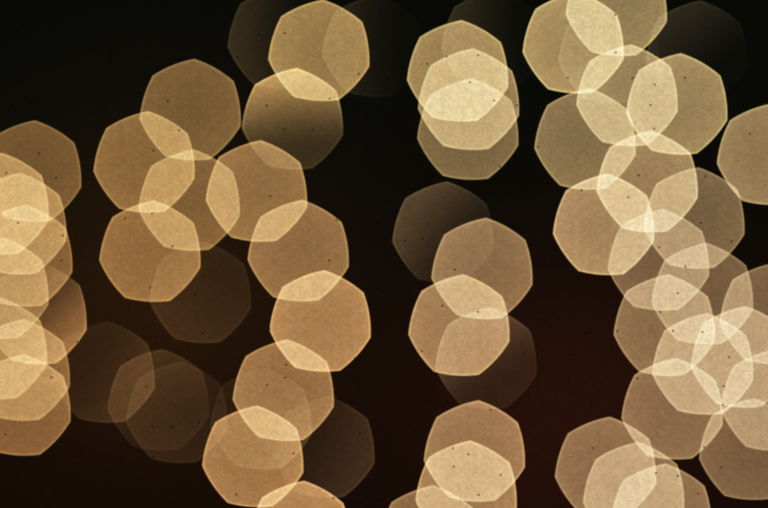
Give the GLSL for this background, as a Shadertoy shader.

```glsl
// Out-of-focus fairy lights: seven-sided translucent discs hang in swaying strings
// over a dark warm backdrop. Each string is a loop along a line; overlapping discs
// are screen-blended, then fine lens grain and dust are laid over them.

float hash(vec2 p) {
    return fract(sin(dot(p, vec2(127.1, 311.7))) * 43758.5453);
}

float valueNoise(vec2 p) {
    vec2 cell = floor(p), f = fract(p);
    f = f * f * (3.0 - 2.0 * f);
    return mix(mix(hash(cell), hash(cell + vec2(1, 0)), f.x),
               mix(hash(cell + vec2(0, 1)), hash(cell + vec2(1, 1)), f.x), f.y);
}

// Signed distance to a heptagon with bulging sides
float irisDistance(vec2 q) {
    float sector = 6.28319 / 7.0;
    float angle = atan(q.x, q.y + 1e-6) + 0.38;
    float flatSide = cos(floor(0.5 + angle / sector) * sector - angle) * length(q);
    return mix(flatSide, length(q), 0.45) - 0.098;
}

// Light of one disc: body, bright thin rim and sometimes a shaded side
vec3 discLight(vec2 p, vec2 center, float level, float shade, float seed) {
    vec2 q = p - center;
    float d = irisDistance(q);
    float body = smoothstep(0.002, -0.003, d);
    float rim = smoothstep(0.005, 0.0, abs(d + 0.003));
    float turn = 6.28319 * seed;
    float across = dot(q, vec2(cos(turn), sin(turn))) / 0.1;
    float lit = mix(1.0, smoothstep(-0.7, 1.0, across), shade);
    float falloff = 0.93 + 12.0 * dot(q, q);
    vec3 tint = mix(vec3(0.65, 0.45, 0.26), vec3(0.66, 0.52, 0.36),
                    smoothstep(0.1, 1.3, center.x));
    tint += vec3(0.0, 0.03, 0.0) * smoothstep(0.4, 0.9, center.y);
    return tint * level * lit * body * (falloff + rim * vec3(0.16, 0.22, 0.18));
}

// Screen-blends a string of discs between two ends, swaying sideways
void addString(inout vec3 col, vec2 p, vec4 ends, int count, float sway,
               float turns, float level, float shade) {
    for (int i = 0; i < count; i++) {
        float t = float(i) / float(count - 1);
        vec2 id = ends.xy * 7.0 + float(i) * 1.37;
        vec2 center = mix(ends.xy, ends.zw, t);
        center.x += sway * cos(turns * t);
        center += 0.022 * (vec2(hash(id), hash(id + 3.1)) - 0.5);
        float strength = level * mix(0.82, 1.1, hash(id + 5.7));
        float side = max(shade, 0.75 * step(0.88, hash(id + 9.2)));
        vec3 light = discLight(p, center, strength, side, hash(id + 8.3));
        col = 1.0 - (1.0 - col) * (1.0 - min(light, 1.0));
    }
}

void mainImage(out vec4 fragColor, in vec2 fragCoord) {
    vec2 p = fragCoord / iResolution.y;
    p.x *= 1.515 * iResolution.y / iResolution.x;

    // Dark backdrop: green-black above, brown glows below
    vec3 col = mix(vec3(0.075, 0.04, 0.02), vec3(0.035, 0.038, 0.025),
                   smoothstep(0.1, 0.9, p.y));
    col += vec3(0.09, 0.05, 0.015) * exp(-9.0 * dot(p - vec2(0.3, 0.45), p - vec2(0.3, 0.45)));
    col += vec3(0.08, 0.025, 0.015) * exp(-12.0 * dot(p - vec2(1.12, 0.2), p - vec2(1.12, 0.2)));

    // Faint, half-shaded lights
    addString(col, p, vec4(0.53, 0.92, 1.41, 0.9), 5, 0.03, 9.4, 0.24, 0.9);
    addString(col, p, vec4(0.17, 0.26, 0.66, 0.12), 4, 0.03, 9.4, 0.25, 0.6);
    addString(col, p, vec4(0.39, 0.43, 0.36, 0.18), 2, 0.0, 0.0, 0.2, 0.4);
    addString(col, p, vec4(0.87, 0.54, 0.96, 0.3), 2, 0.0, 0.0, 0.5, 0.75);

    // Dense left cluster and the two strings beside it
    addString(col, p, vec4(0.03, 0.66, 0.03, 0.21), 9, 0.035, 20.0, 0.76, 0.0);
    addString(col, p, vec4(0.325, 0.78, 0.33, 0.5), 4, 0.042, 9.42, 0.8, 0.0);
    addString(col, p, vec4(0.575, 0.9, 0.575, -0.04), 8, 0.065, 11.2, 0.98, 0.0);

    // Central groups, separated by dark gaps
    addString(col, p, vec4(0.9, 0.86, 0.93, 0.74), 3, 0.012, 9.4, 0.85, 0.0);
    addString(col, p, vec4(0.95, 0.47, 0.915, 0.35), 2, 0.0, 0.0, 0.95, 0.0);
    addString(col, p, vec4(0.95, 0.12, 0.86, -0.06), 3, -0.02, 6.3, 0.85, 0.0);

    // Right-hand strings
    addString(col, p, vec4(1.17, 0.99, 1.24, 0.56), 6, 0.05, 15.7, 0.92, 0.0);
    addString(col, p, vec4(1.334, 0.8, 1.51, 0.7), 2, 0.0, 0.0, 0.98, 0.0);
    addString(col, p, vec4(1.34, 0.57, 1.36, 0.2), 6, 0.035, 15.7, 0.72, 0.0);
    addString(col, p, vec4(1.49, 0.38, 1.51, 0.12), 4, 0.025, 9.4, 0.78, 0.0);
    addString(col, p, vec4(1.186, 0.075, 1.3, -0.01), 3, 0.0, 0.0, 0.9, 0.0);

    // Mottled lens grain and sparse dust
    float grain = 0.65 * valueNoise(p * 230.0) + 0.35 * valueNoise(p * 95.0 + 17.0);
    col *= 1.0 + 0.13 * (grain - 0.5);
    vec2 cell = floor(p * 22.0);
    vec2 speck = (cell + 0.2 + 0.6 * vec2(hash(cell), hash(cell + 4.4))) / 22.0;
    float dust = step(0.8, hash(cell + 2.6)) * smoothstep(0.004, 0.001, length(p - speck));
    col *= 1.0 - 0.3 * dust;

    fragColor = vec4(clamp(col, 0.0, 1.0), 1.0);
}
```
